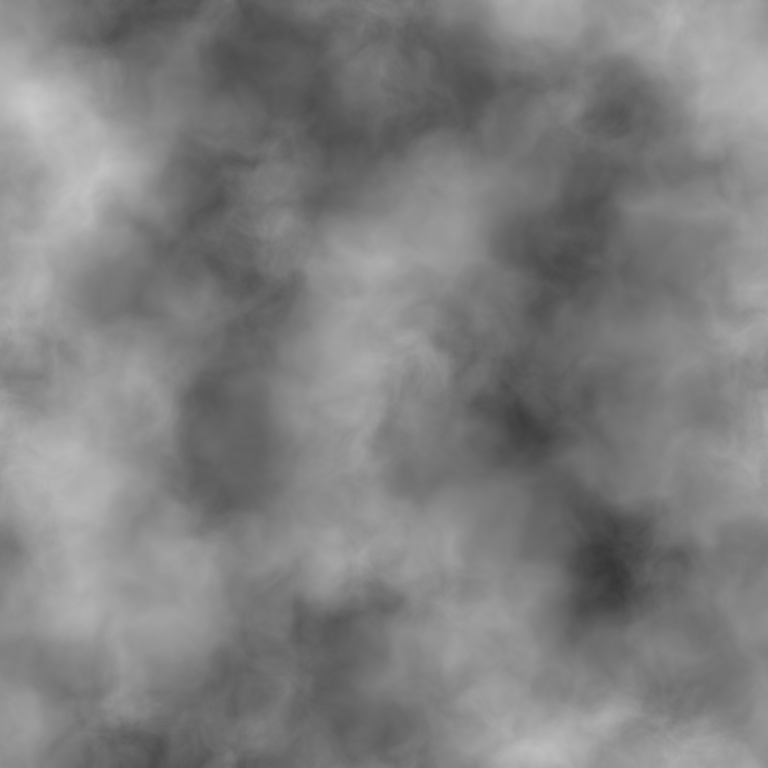
Reproduce this texture procedurally as a WebGL 1 fragment shader.

```glsl
precision highp float;

uniform vec2 u_resolution;

float hash(vec3 p) {
  p = fract((p + 17.0) * vec3(0.1031, 0.1130, 0.0973));
  p += dot(p, p.yzx + 33.33);
  return fract((p.x + p.y) * p.z);
}

// Dot product of a lattice point's random unit gradient with an offset
float slope(vec2 cell, vec2 offset, float period, float seed) {
  float angle = 6.2831853 * hash(vec3(mod(cell, period), seed));
  return dot(vec2(cos(angle), sin(angle)), offset);
}

// Gradient noise that wraps after a whole number of cells
float wrappedNoise(vec2 uv, float period, float seed) {
  vec2 p = uv * period + seed * vec2(0.37, 0.71);
  vec2 cell = floor(p);
  vec2 f = p - cell;
  vec2 w = f * f * f * (f * (f * 6.0 - 15.0) + 10.0);
  vec2 e = vec2(1.0, 0.0);
  float low = mix(slope(cell, f, period, seed),
                  slope(cell + e.xy, f - e.xy, period, seed), w.x);
  float high = mix(slope(cell + e.yx, f - e.yx, period, seed),
                   slope(cell + e.xx, f - e.xx, period, seed), w.x);
  return mix(low, high, w.y);
}

// Octaves of noise; the gain decides how rough the fine detail is
float clouds(vec2 uv, float gain) {
  float sum = 0.8 * wrappedNoise(uv, 3.0, 1.0);
  float amplitude = gain;
  float period = 6.0;
  for (int octave = 1; octave < 8; octave++) {
    sum += amplitude * wrappedNoise(uv, period, float(octave) + 1.0);
    amplitude *= gain;
    period *= 2.0;
  }
  return sum;
}

void main() {
  vec2 uv = gl_FragCoord.xy / u_resolution;

  // Patches of rough wisps between smoother haze
  float gain = 0.5 + 0.14 * wrappedNoise(uv, 6.0, 23.0);

  // A slight warp crumples the edges of the wisps
  vec2 warp = vec2(wrappedNoise(uv, 12.0, 31.0), wrappedNoise(uv, 12.0, 37.0))
            + 0.5 * vec2(wrappedNoise(uv, 25.0, 41.0), wrappedNoise(uv, 25.0, 43.0));

  float gray = 0.5 + 0.41 * clouds(uv + 0.022 * warp, gain);
  gl_FragColor = vec4(vec3(clamp(gray, 0.18, 0.8)), 1.0);
}
```
